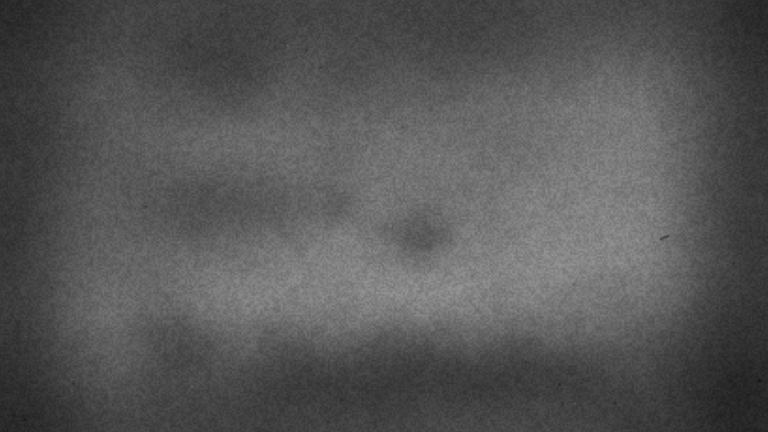
This texture is drawn by a Shadertoy shader. Its source:

```glsl
// A worn grey plaster wall with cloudy pools of light and a dark vignette.
// Broad elliptical pools set the tone, fractal noise frays their borders,
// and fine value noise with sparse flecks gives the gritty surface.

const float BASE_TONE = 0.35;

float hash(vec2 cell) {
    vec3 h = fract(vec3(cell.xyx) * vec3(0.1031, 0.1030, 0.0973));
    h += dot(h, h.yzx + 33.33);
    return fract((h.x + h.y) * h.z);
}

float valueNoise(vec2 p) {
    vec2 cell = floor(p);
    vec2 f = fract(p);
    f = f * f * (3.0 - 2.0 * f);
    float low = mix(hash(cell), hash(cell + vec2(1, 0)), f.x);
    float high = mix(hash(cell + vec2(0, 1)), hash(cell + vec2(1, 1)), f.x);
    return mix(low, high, f.y);
}

// Fractal noise centred on zero
float fbm(vec2 p, int octaves) {
    float sum = 0.0;
    float amplitude = 0.5;
    for (int i = 0; i < octaves; i++) {
        sum += amplitude * (valueNoise(p) - 0.5);
        p = mat2(1.6, 1.2, -1.2, 1.6) * p + 17.3;
        amplitude *= 0.55;
    }
    return sum;
}

// Soft elliptical pool, one at its centre
float pool(vec2 p, vec2 center, vec2 radius) {
    vec2 d = (p - center) / radius;
    return exp(-dot(d, d));
}

float lightPools(vec2 p) {
    float light = 0.14 * pool(p, vec2(1.40, 0.60), vec2(0.28, 0.30));
    light += 0.10 * pool(p, vec2(0.88, 0.55), vec2(0.32, 0.20));
    light += 0.12 * pool(p, vec2(0.85, 0.32), vec2(0.36, 0.13));
    light += 0.08 * pool(p, vec2(1.27, 0.38), vec2(0.28, 0.13));
    light += 0.07 * pool(p, vec2(0.52, 0.32), vec2(0.16, 0.10));
    light += 0.07 * pool(p, vec2(0.22, 0.27), vec2(0.16, 0.20));
    light += 0.05 * pool(p, vec2(0.50, 0.66), vec2(0.17, 0.08));
    return light;
}

float darkPools(vec2 p) {
    float shade = 0.12 * pool(p, vec2(0.955, 0.465), vec2(0.075, 0.06));
    shade += 0.07 * pool(p, vec2(0.775, 0.525), vec2(0.05, 0.06));
    shade += 0.05 * pool(p, vec2(0.52, 0.52), vec2(0.14, 0.07));
    shade += 0.08 * pool(p, vec2(0.85, 0.13), vec2(0.25, 0.08));
    shade += 0.06 * pool(p, vec2(1.22, 0.12), vec2(0.20, 0.08));
    shade += 0.06 * pool(p, vec2(0.42, 0.20), vec2(0.08, 0.08));
    shade += 0.05 * pool(p, vec2(0.53, 0.85), vec2(0.14, 0.10));
    shade += 0.04 * pool(p, vec2(1.08, 0.86), vec2(0.17, 0.10));
    shade += 0.07 * pool(p, vec2(1.62, 0.15), vec2(0.20, 0.20));
    return shade;
}

// Darkens toward all four sides, most of all in the corners
float vignette(vec2 uv) {
    vec2 inset = min(uv, 1.0 - uv);
    vec2 open = smoothstep(vec2(0.0), vec2(0.17, 0.30), inset);
    vec2 shade = mix(vec2(0.60, 0.75), vec2(1.0), open);
    return shade.x * shade.y;
}

// Sparse tiny flecks, one chance per cell
float flecks(vec2 p, float density, float chance) {
    vec2 cell = floor(p * density);
    vec2 offset = 0.25 + 0.5 * vec2(hash(cell + 3.7), hash(cell + 9.1));
    float d = length(fract(p * density) - offset);
    return step(hash(cell + 21.0), chance) * (1.0 - smoothstep(0.04, 0.12, d));
}

// Short soft scratch between two ends
float scratch(vec2 p, vec2 a, vec2 b, float width) {
    vec2 along = b - a;
    float t = clamp(dot(p - a, along) / dot(along, along), 0.0, 1.0);
    return 1.0 - smoothstep(0.3 * width, width, length(p - a - along * t));
}

void mainImage(out vec4 fragColor, in vec2 fragCoord) {
    vec2 uv = fragCoord / iResolution.xy;
    vec2 p = fragCoord / iResolution.y;

    // Cloudy tone
    vec2 fray = vec2(fbm(p * 9.0, 4), fbm(p * 9.0 + 41.0, 4));
    vec2 warped = p + 0.09 * fray;
    float tone = BASE_TONE + lightPools(warped) - darkPools(warped);
    tone += 0.07 * fbm(p * 6.0 + 5.0, 5);
    tone *= vignette(uv);

    // Gritty surface
    float grain = 0.09 * (valueNoise(p * 230.0) - 0.5);
    grain += 0.06 * fbm(p * 75.0 + 11.0, 3);
    tone += grain * (0.35 + 1.4 * tone);

    // Flecks and one nick
    tone += 0.05 * flecks(p, 26.0, 0.04);
    tone -= 0.06 * flecks(p + 7.0, 22.0, 0.04);
    tone -= 0.16 * scratch(p, vec2(1.530, 0.447), vec2(1.545, 0.453), 0.005);

    fragColor = vec4(vec3(clamp(tone, 0.0, 1.0)), 1.0);
}
```
